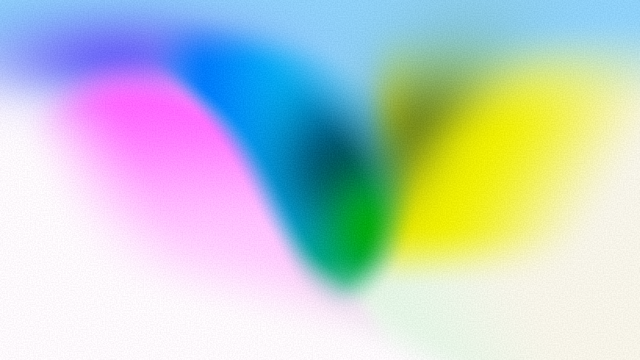
A WebGL 2 fragment shader for this background:

```glsl
#version 300 es
precision highp float;
// Soft colour-field background: a blue-to-green ribbon flows down between a
// pink and a yellow cloud, under a pale sky. Each part is a smooth mask made
// from curves and Gaussian glows, layered back to front, with a fine grain.

#define GRAIN_SCALE 230.0
#define GRAIN_AMOUNT 0.048
#define EDGE_SOFTNESS 0.055
#define SKY_COLOR vec3(0.56, 0.82, 0.975)
#define PINK_COLOR vec3(1.0, 0.39, 1.0)
#define VIOLET_COLOR vec3(0.40, 0.37, 0.97)
#define YELLOW_COLOR vec3(0.94, 0.94, 0.0)
#define OLIVE_COLOR vec3(0.42, 0.51, 0.12)
#define BLUE_COLOR vec3(0.0, 0.47, 0.98)
#define AZURE_COLOR vec3(0.02, 0.70, 0.98)
#define SHADE_COLOR vec3(0.0, 0.27, 0.40)
#define GREEN_COLOR vec3(0.0, 0.66, 0.05)

uniform vec2 u_resolution;
out vec4 fragColor;

// Smooth step of a given half width around zero
float ramp(float d, float halfWidth) {
    return smoothstep(-halfWidth, halfWidth, d);
}

float glow(vec2 p, vec2 center, vec2 radius) {
    vec2 q = (p - center) / radius;
    return exp(-dot(q, q));
}

vec2 hashGradient(vec2 cell) {
    vec3 h = fract(cell.xyx * vec3(0.1031, 0.1030, 0.0973));
    h += dot(h, h.yzx + 33.33);
    float angle = 6.2832 * fract((h.x + h.y) * h.z);
    return vec2(cos(angle), sin(angle));
}

float gradientNoise(vec2 p) {
    vec2 i = floor(p), f = fract(p);
    vec2 u = f * f * f * (f * (f * 6.0 - 15.0) + 10.0);
    vec2 e = vec2(0.0, 1.0);
    float a = dot(hashGradient(i), f);
    float b = dot(hashGradient(i + e.yx), f - e.yx);
    float c = dot(hashGradient(i + e.xy), f - e.xy);
    float d = dot(hashGradient(i + e.yy), f - e.yy);
    return mix(mix(a, b, u.x), mix(c, d, u.x), u.y);
}

// Left flank of the ribbon: an S-curve giving x for each height
float leftEdge(float y) {
    float d = y - 0.45;
    return 0.745 - 0.5 * d - 2.6 * d * d * d;
}

// Right flank of the ribbon: a parabola bulging to the right
float rightEdge(float y) {
    float d = y - 0.43;
    return 1.09 - 1.6 * d * d;
}

vec3 paper(vec2 p) {
    vec3 blush = vec3(0.99, 0.975, 0.988);
    vec3 mint = vec3(0.895, 0.96, 0.90);
    vec3 cream = vec3(0.965, 0.955, 0.912);
    vec3 right = mix(mint, cream, smoothstep(1.15, 1.6, p.x + 0.5 * p.y));
    return mix(blush, right, ramp(p.x - leftEdge(p.y), 0.14));
}

float skyMask(vec2 p) {
    float dip = 0.3 * glow(p, vec2(1.0, p.y), vec2(0.3));
    return smoothstep(0.67, 0.97, p.y + dip);
}

float pinkMask(vec2 p) {
    float left = ramp(p.x - 0.18 - 0.45 * (0.7 - p.y), 0.18);
    float right = 1.0 - ramp(p.x - leftEdge(p.y) - 0.06, 0.1);
    float bottom = smoothstep(0.13, 0.40, p.y + 0.22 * (p.x - 0.5));
    float crest = 0.785 - 1.5 * (p.x - 0.37) * (p.x - 0.37);
    return left * right * bottom * ramp(crest - p.y, 0.08);
}

float yellowMask(vec2 p) {
    float left = smoothstep(1.0, 1.13, p.x);
    float right = ramp(1.55 + 0.6 * (p.y - 0.55) - p.x, 0.24);
    float bottom = smoothstep(0.19, 0.38, p.y);
    float top = 1.0 - smoothstep(0.62, 0.95, p.y);
    return left * right * bottom * top;
}

float ribbonMask(vec2 p) {
    float softness = EDGE_SOFTNESS + 0.05 * (1.0 - smoothstep(0.1, 0.35, p.y));
    float left = ramp(p.x - leftEdge(p.y), softness) * smoothstep(0.40, 0.58, p.x);
    float rightSoftness = mix(0.07, 0.15, smoothstep(0.35, 0.75, p.y));
    float right = ramp(rightEdge(p.y) - p.x, rightSoftness);
    float ends = smoothstep(0.09, 0.30, p.y) * (1.0 - smoothstep(0.81, 0.97, p.y));
    return left * right * ends;
}

vec3 ribbonColor(vec2 p) {
    vec3 color = mix(BLUE_COLOR, AZURE_COLOR, smoothstep(0.52, 0.82, p.x));
    color = mix(vec3(0.0, 0.69, 0.62), color, smoothstep(0.20, 0.42, p.y));
    color = mix(color, SHADE_COLOR, 0.95 * glow(p, vec2(0.95, 0.54), vec2(0.18, 0.19)));
    return mix(color, GREEN_COLOR, glow(p, vec2(1.04, 0.36), vec2(0.14, 0.17)));
}

void main() {
    vec2 p = gl_FragCoord.xy / u_resolution.y;
    p.x *= 16.0 * u_resolution.y / (9.0 * u_resolution.x);

    vec3 color = mix(paper(p), SKY_COLOR, skyMask(p));

    // Clouds on both sides
    color = mix(color, VIOLET_COLOR, 0.92 * glow(p, vec2(0.33, 0.84), vec2(0.33, 0.12)));
    vec3 pink = mix(vec3(1.0, 0.78, 1.0), PINK_COLOR, smoothstep(0.32, 0.76, p.y));
    color = mix(color, pink, pinkMask(p));
    color = mix(color, YELLOW_COLOR, yellowMask(p));
    vec2 oliveCenter = vec2(1.1 + 0.45 * (p.y - 0.54), 0.66);
    vec2 oliveRadius = vec2(0.12 + 0.25 * max(p.y - 0.6, 0.0), 0.26);
    vec3 olive = mix(OLIVE_COLOR, vec3(0.45, 0.68, 0.60), smoothstep(0.64, 0.90, p.y));
    color = mix(color, olive, 0.88 * glow(p, oliveCenter, oliveRadius));

    // Ribbon in front, then grain
    color = mix(color, ribbonColor(p), ribbonMask(p));
    color += GRAIN_AMOUNT * gradientNoise(p * GRAIN_SCALE);
    fragColor = vec4(clamp(color, 0.0, 1.0), 1.0);
}
```
